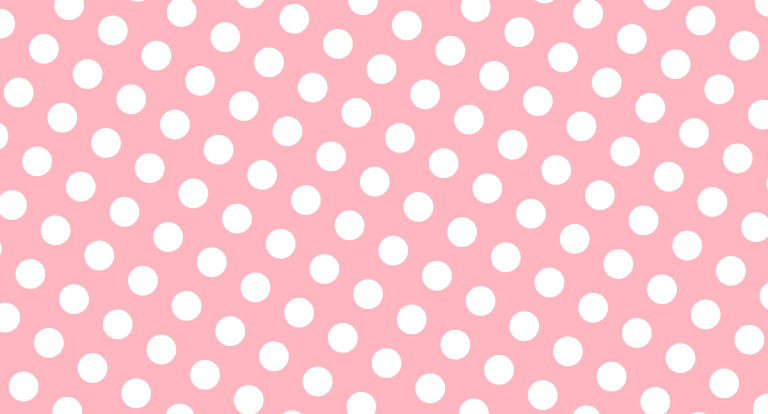
Write a Shadertoy shader that draws this pattern.

```glsl
// White polka dots on a flat pink ground.
// A square lattice is turned by 30 degrees and folded into one cell with fract;
// each cell holds one disc, drawn from its distance with a one-pixel soft edge.

mat2 rotation(float angle) {
    float c = cos(angle), s = sin(angle);
    return mat2(c, s, -s, c);
}

// Signed distance to the nearest dot of a square lattice with a dot at the origin
float dotLattice(vec2 p, float spacing, float radius) {
    vec2 cell = (fract(p / spacing + 0.5) - 0.5) * spacing;
    return length(cell) - radius;
}

void mainImage(out vec4 fragColor, in vec2 fragCoord) {
    // Centred coordinates in units of the canvas height
    vec2 p = (fragCoord - 0.5 * iResolution.xy) / iResolution.y;
    float pixel = 1.0 / iResolution.y;

    // Shift a dot onto the origin, then align the lattice with the axes
    vec2 q = rotation(radians(30.0)) * (p - vec2(0.0832, 0.0003));
    float dist = dotLattice(q, 0.1218, 0.0359);

    // Blend dots over the ground
    vec3 pink = vec3(1.0, 0.714, 0.757);
    vec3 white = vec3(1.0);
    float coverage = clamp(0.5 - dist / pixel, 0.0, 1.0);
    fragColor = vec4(mix(pink, white, coverage), 1.0);
}
```
